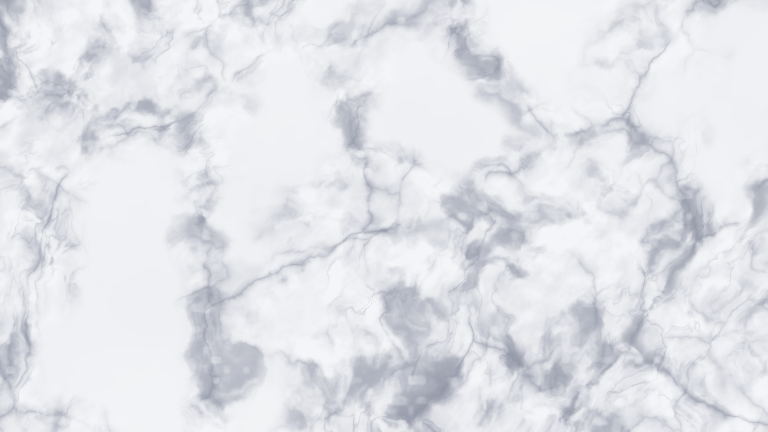
Give the GLSL for this texture, as a Shadertoy shader.

```glsl
// White marble: pale rounded slabs parted by blue-grey, diagonal veins.
// Two sizes of warped Voronoi cells give the slabs and their seams;
// fractal noise adds small clouds, thin wisps, mottling and faded stretches.

#define STONE vec3(0.957, 0.962, 0.971)
#define VEIN vec3(0.550, 0.570, 0.635)
#define GRAIN_DIR vec2(0.66, 0.75)
#define SLAB_SCALE vec2(1.75, 2.7)
#define WARP 0.26
#define FINE_WARP 0.075
#define BAND_STRENGTH 0.50
#define CRACK_STRENGTH 0.46
#define CLOUD_STRENGTH 0.34
#define WISP_STRENGTH 0.34
#define MOTTLE_STRENGTH 0.30

float hash(vec2 p) {
    return fract(sin(dot(p, vec2(127.1, 311.7))) * 43758.5453);
}

float noise(vec2 p) {
    vec2 cell = floor(p), f = fract(p);
    f = f * f * f * (f * (f * 6.0 - 15.0) + 10.0);
    float low = mix(hash(cell), hash(cell + vec2(1, 0)), f.x);
    float high = mix(hash(cell + vec2(0, 1)), hash(cell + vec2(1, 1)), f.x);
    return mix(low, high, f.y);
}

float fbm(vec2 p) {
    const mat2 turn = mat2(1.6, 1.2, -1.2, 1.6);
    float sum = 0.0, amp = 0.5;
    for (int i = 0; i < 5; i++) {
        sum += amp * noise(p);
        p = turn * p + 17.3;
        amp *= 0.5;
    }
    return sum / 0.969;
}

vec2 fbm2(vec2 p) {
    return vec2(fbm(p), fbm(p + vec2(31.7, 12.9))) - 0.5;
}

// Gap between the two nearest cell centres: zero on a seam
float seam(vec2 p) {
    vec2 base = floor(p);
    float first = 9.0, second = 9.0;
    for (int y = -1; y <= 1; y++)
    for (int x = -1; x <= 1; x++) {
        vec2 cell = base + vec2(x, y);
        vec2 centre = cell + 0.05 + 0.9 * vec2(hash(cell), hash(cell + 57.3));
        float d = length(p - centre);
        second = min(second, max(first, d));
        first = min(first, d);
    }
    return second - first;
}

// Turn and stretch the plane along the run of the veins
vec2 alongGrain(vec2 p) {
    vec2 dir = normalize(GRAIN_DIR);
    return vec2(dot(p, dir), dot(p, vec2(-dir.y, dir.x))) * SLAB_SCALE;
}

// Thin line where a noise value crosses its middle
float thread(float value, float width) {
    return exp(-abs(value - 0.5) / width);
}

float marble(vec2 p) {
    vec2 q = p + WARP * fbm2(p * 2.2 + 4.1) + FINE_WARP * fbm2(p * 12.0);
    vec2 g = alongGrain(q);
    float slab = seam(g + 3.7);
    float pebble = seam(g * 2.3 + 11.2);

    // Busy ground gathers beside the large seams and in some regions
    float region = smoothstep(0.42, 0.56, fbm(p * 1.9 + 8.3));
    float busy = mix(0.9, region, smoothstep(0.05, 0.28, slab));
    float mottle = fbm(q * 16.0 + 2.6);
    float grain = fbm(alongGrain(p) * 13.0 + 33.0);
    float patches = smoothstep(0.45, 0.70, fbm(g * 4.4 + 21.0));
    float cloud = patches * (0.3 + 1.4 * smoothstep(0.3, 0.7, mottle));

    // Soft mottled bands, swelling and fading along the seams
    float swell = smoothstep(0.42, 0.66, fbm(p * 3.2 + 40.0));
    float width = mix(0.03, 0.13, swell);
    float band = exp(-slab * slab / (width * width));
    band *= swell * (0.15 + 1.1 * smoothstep(0.34, 0.64, mottle));

    // Narrow cracks on both sizes of seam, and free wisps
    float broken = smoothstep(0.42, 0.60, fbm(p * 6.0 + 63.0));
    float crack = exp(-slab / 0.025) * (0.15 + 0.95 * broken);
    crack += 0.7 * exp(-pebble / 0.055) * broken * busy;
    float wisp = thread(fbm(g * 2.2 + 75.0), 0.013);
    wisp += 0.6 * thread(fbm(g * 4.7 + 14.0), 0.022);
    wisp *= busy * smoothstep(0.40, 0.6, fbm(p * 7.0 + 91.0));

    // Faint haze, fine mottling in the busy ground and small pale flecks
    float haze = 0.07 * fbm(p * 3.0 + 5.0);
    float speckle = busy * ((mottle - 0.45) + 0.8 * (grain - 0.47));
    float fleck = smoothstep(0.66, 0.92, noise(p * 42.0)) * busy;
    float grey = BAND_STRENGTH * band + CRACK_STRENGTH * crack
               + CLOUD_STRENGTH * cloud * busy + WISP_STRENGTH * wisp;
    return haze + MOTTLE_STRENGTH * speckle + grey * (1.0 - 0.5 * fleck);
}

void mainImage(out vec4 fragColor, in vec2 fragCoord) {
    vec2 p = fragCoord / iResolution.y;
    float grey = max(marble(p), 0.0);
    // Soft shoulder keeps the crossing veins from turning black
    grey = grey / pow(1.0 + pow(grey, 3.0), 1.0 / 3.0);
    fragColor = vec4(mix(STONE, VEIN, grey), 1.0);
}
```
